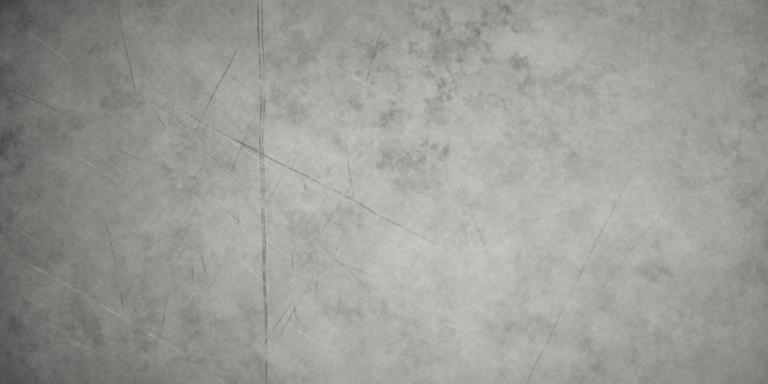
A Shadertoy shader for this texture:

```glsl
// Worn grey concrete wall: a soft off-centre glow darkens toward the edges,
// layered value noise adds mottling, stains and grain, and loops of thin
// segments with broken ink scatter dark and pale scratches over the left half.

const vec3 WALL_TINT = vec3(1.0, 0.994, 0.97);
const vec2 GLOW_CENTRE = vec2(1.17, 0.46);
const vec2 GLOW_RADIUS = vec2(1.15, 0.92);
const int DARK_COUNT = 40;
const int PALE_COUNT = 34;

float hash(vec2 p) {
    return fract(sin(dot(p, vec2(127.1, 311.7))) * 43758.5453);
}

float valueNoise(vec2 p) {
    vec2 cell = floor(p);
    vec2 f = fract(p);
    f = f * f * (3.0 - 2.0 * f);
    float low = mix(hash(cell), hash(cell + vec2(1, 0)), f.x);
    float high = mix(hash(cell + vec2(0, 1)), hash(cell + vec2(1, 1)), f.x);
    return mix(low, high, f.y);
}

// Layered noise; a higher roughness keeps more of the small detail
float fbm(vec2 p, float roughness) {
    float sum = 0.0;
    float total = 0.0;
    float gain = 1.0;
    for (int i = 0; i < 5; i++) {
        sum += gain * valueNoise(p);
        total += gain;
        p = mat2(1.6, 1.2, -1.2, 1.6) * p + 7.3;
        gain *= roughness;
    }
    return sum / total;
}

// Thin line from a to b, tapering at both ends; never thinner than a pixel
float scratch(vec2 p, vec2 a, vec2 b, float width, float pixel) {
    vec2 axis = b - a;
    float along = dot(p - a, axis) / dot(axis, axis);
    float t = clamp(along, 0.0, 1.0);
    float d = length(p - a - axis * t);
    float w = max(width, 0.6 * pixel);
    float taper = smoothstep(0.0, 0.2, t) * smoothstep(1.0, 0.6, t);
    return exp(-d * d / (w * w)) * (width / w) * taper;
}

// Family of random scratches inside a box, turned around a mean angle
float scratchField(vec2 p, int count, float seed, vec2 corner, vec2 size,
                   float angle, float spread, vec2 lengths, float pixel) {
    float sum = 0.0;
    for (int i = 0; i < count; i++) {
        vec2 id = vec2(float(i) + 1.0, seed);
        vec2 mid = corner + size * vec2(hash(id), hash(id + 17.0));
        float turn = angle + spread * (hash(id + 31.0) - 0.5);
        float reach = 0.5 * mix(lengths.x, lengths.y, pow(hash(id + 47.0), 2.0));
        vec2 arm = reach * vec2(cos(turn), sin(turn));
        float strength = mix(0.2, 1.0, hash(id + 61.0));
        sum += strength * scratch(p, mid - arm, mid + arm, 0.002, pixel);
    }
    return sum;
}

// Long cracks that dominate the surface
float mainCracks(vec2 p, float pixel) {
    float ink = 0.0;
    for (int i = 0; i < 2; i++) {
        vec2 shift = vec2(0.013 * float(i), 0.0);
        ink += scratch(p, vec2(0.667, 1.3) + shift, vec2(0.697, -0.25), 0.0026, pixel);
    }
    ink += scratch(p, vec2(0.42, 0.74), vec2(1.24, 0.31), 0.0024, pixel);
    ink += 0.8 * scratch(p, vec2(0.64, 0.92), vec2(0.47, 0.58), 0.0022, pixel);
    ink += 0.5 * scratch(p, vec2(1.18, 0.56), vec2(1.30, 0.28), 0.002, pixel);
    ink += 0.4 * scratch(p, vec2(1.33, 0.41), vec2(1.56, 0.47), 0.002, pixel);
    ink += 0.6 * scratch(p, vec2(1.34, -0.06), vec2(1.70, 0.66), 0.002, pixel);
    ink += 0.35 * scratch(p, vec2(1.50, 0.15), vec2(1.85, 0.62), 0.002, pixel);
    return ink;
}

// Speckled grime gathered around a slanted axis near the top
float stains(vec2 p) {
    vec2 q = p - vec2(1.17, 0.87);
    q.x -= 0.35 * q.y;
    float zone = exp(-dot(q * vec2(5.5, 3.8), q * vec2(5.5, 3.8)));
    float wide = exp(-dot(q * vec2(2.0, 2.6), q * vec2(2.0, 2.6)));
    float speckle = smoothstep(0.48, 0.68, fbm(p * 26.0 + 3.0, 0.7));
    float cloud = smoothstep(0.42, 0.64, fbm(p * 9.0 + 11.0, 0.7));
    return zone * (0.5 * speckle + 0.45 * cloud) + 0.4 * wide * speckle * cloud;
}

void mainImage(out vec4 fragColor, in vec2 fragCoord) {
    float pixel = 1.0 / iResolution.y;
    vec2 p = fragCoord * pixel;

    // Broad light and darker border
    vec2 q = (p - GLOW_CENTRE) / GLOW_RADIUS;
    vec2 border = min(p, vec2(iResolution.x * pixel, 1.0) - p);
    float tone = 0.727 - 0.24 * dot(q, q) - 0.045 * smoothstep(0.85, 0.1, p.x);
    tone -= 0.03 * exp(-border.x * 9.0) + 0.03 * exp(-border.y * 11.0);

    // Mottling, grime patches and fine grain
    tone += 0.09 * (fbm(p * 3.5 + 5.0, 0.65) - 0.5);
    tone += 0.13 * (fbm(p * 14.0, 0.8) - 0.5);
    float patches = smoothstep(0.47, 0.66, fbm(p * 6.5 + 23.0, 0.75));
    tone -= 0.06 * patches * smoothstep(0.3, 0.65, fbm(p * 30.0 + 9.0, 0.8));
    tone += 0.035 * (valueNoise(p * 140.0) - 0.5);
    tone -= 0.19 * stains(p);

    // Scratches, slightly bent and with gaps in the ink
    vec2 bent = p + 0.008 * (vec2(valueNoise(p * 11.0), valueNoise(p * 11.0 + 40.0)) - 0.5);
    float gaps = mix(0.2, 1.0, smoothstep(0.32, 0.62, fbm(p * 24.0 + 70.0, 0.7)));
    float dark = scratchField(bent, DARK_COUNT, 3.0, vec2(0.28, 0.12), vec2(0.7, 0.75),
                              1.5, 1.2, vec2(0.06, 0.36), pixel);
    dark += 0.7 * scratchField(bent, 18, 8.0, vec2(0.05, 0.3), vec2(0.9, 0.6),
                               -0.6, 0.5, vec2(0.1, 0.5), pixel);
    float pale = scratchField(bent, PALE_COUNT, 5.0, vec2(0.0, 0.08), vec2(1.0, 0.8),
                              -0.55, 0.5, vec2(0.15, 0.75), pixel);
    pale += scratch(bent, vec2(-0.06, 0.39), vec2(0.62, 0.0), 0.003, pixel);
    pale += 0.6 * scratch(bent, vec2(0.677, 1.2), vec2(0.705, -0.15), 0.003, pixel);
    tone -= gaps * (0.11 * min(dark, 1.3) + 0.15 * min(mainCracks(bent, pixel), 1.0));
    tone += 0.06 * gaps * min(pale, 1.2);

    fragColor = vec4(clamp(tone, 0.0, 1.0) * WALL_TINT, 1.0);
}
```
